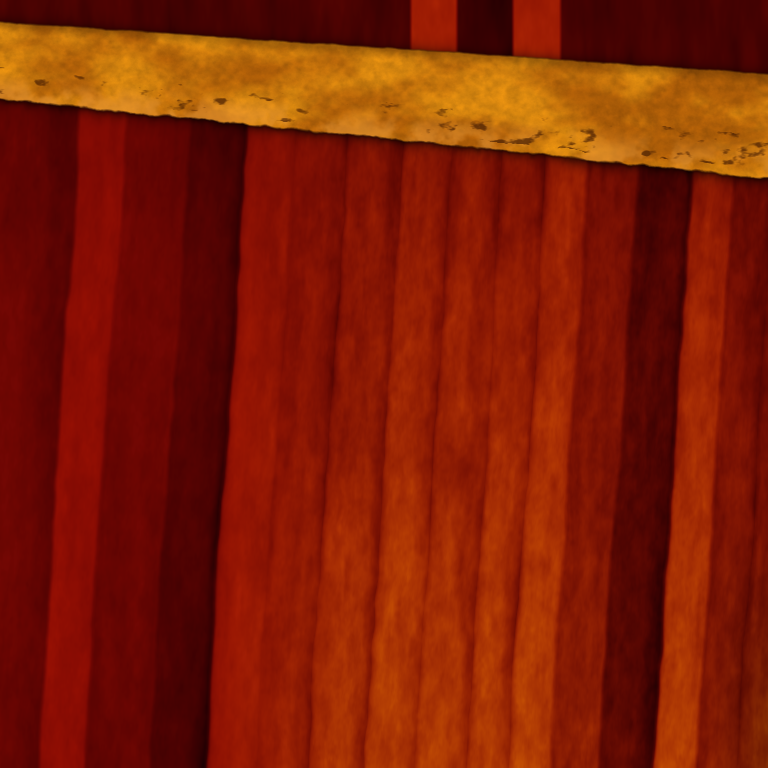
This texture is drawn by a Shadertoy shader. Its source:

```glsl
// Hanging red cloth in slanted folds, crossed near the top by a worn ochre beam.
// Folds are layered from left to right as tone steps with a shadowed crease,
// then stretched value noise adds the weave, grain and chipped paint.

float hash(vec2 p) {
    return fract(sin(dot(p, vec2(127.1, 311.7))) * 43758.5453);
}

float noise(vec2 p) {
    vec2 i = floor(p), f = fract(p);
    f = f * f * (3.0 - 2.0 * f);
    return mix(mix(hash(i), hash(i + vec2(1, 0)), f.x),
               mix(hash(i + vec2(0, 1)), hash(i + vec2(1, 1)), f.x), f.y);
}

float fbm(vec2 p) {
    float sum = 0.0, amp = 0.5;
    for (int i = 0; i < 4; i++) {
        sum += amp * noise(p);
        p = mat2(1.6, 1.2, -1.2, 1.6) * p + 7.3;
        amp *= 0.5;
    }
    return sum / 0.9375;
}

float stripe(float x, float left, float right) {
    return smoothstep(left - 0.003, left + 0.003, x) * (1.0 - smoothstep(right - 0.003, right + 0.003, x));
}

// Each fold: left edge, red tone, depth of the crease at that edge
const vec3 FOLDS[15] = vec3[15](
    vec3(0.102, 0.55, 0.02), vec3(0.162, 0.44, 0.03), vec3(0.245, 0.34, 0.00),
    vec3(0.319, 0.57, 0.20), vec3(0.385, 0.53, 0.05), vec3(0.452, 0.55, 0.13),
    vec3(0.525, 0.60, 0.15), vec3(0.590, 0.57, 0.14), vec3(0.657, 0.58, 0.12),
    vec3(0.712, 0.60, 0.16), vec3(0.767, 0.46, 0.03), vec3(0.832, 0.32, 0.02),
    vec3(0.902, 0.60, 0.13), vec3(0.957, 0.43, 0.05), vec3(1.012, 0.41, 0.08));

// Dark reds stay pure, bright ones lean to orange
vec3 clothColor(float tone, float warmth) {
    tone = clamp(tone, 0.06, 0.85);
    return vec3(tone, 0.55 * warmth * tone * tone * tone, 0.006 + 0.02 * tone * tone);
}

vec3 cloth(vec2 p) {
    float slant = p.x + 0.065 * (0.8 - p.y);
    float u = slant + 0.006 * (noise(vec2(slant * 14.0, p.y * 7.0)) - 0.5)
                    + 0.003 * (noise(vec2(slant * 40.0, p.y * 32.0)) - 0.5);

    float tone = 0.42 - 0.06 * smoothstep(0.04, 0.10, u);
    for (int i = 0; i < 15; i++) {
        vec3 fold = FOLDS[i];
        float d = u - fold.x;
        float worn = 0.55 + 0.7 * noise(vec2(fold.x * 90.0, p.y * 9.0));
        tone = mix(tone, fold.y, smoothstep(-0.004, 0.004, d));
        tone -= fold.z * worn * exp(-abs(d) / (d < 0.0 ? 0.010 : 0.004));
    }

    // Warm light gathers low in the middle and at the right
    float low = 1.0 - smoothstep(0.0, 0.75, p.y);
    float lit = smoothstep(0.30, 0.50, u);
    tone += low * lit * 0.10 * smoothstep(0.25, 0.5, tone);
    tone -= 0.05 * (1.0 - lit) * low * stripe(u, 0.16, 0.32);
    tone -= 0.05 * smoothstep(0.58, 0.82, p.y);

    // Long fibres, crumpled weave and fine grain
    float fibres = fbm(vec2(u * 55.0, p.y * 7.0)) - 0.5;
    float weave = fbm(vec2(u * 95.0, p.y * 38.0)) - 0.5;
    float grain = noise(vec2(u * 240.0, p.y * 150.0)) - 0.5;
    float rough = mix(0.5, 1.0, lit);
    tone += rough * (0.16 * fibres + 0.14 * weave + 0.025 * grain);
    tone -= 0.10 * exp(-dot((p - vec2(0.60, 0.385)) * vec2(35.0, 24.0), (p - vec2(0.60, 0.385)) * vec2(35.0, 24.0)));

    float warmth = mix(0.55, 1.05, smoothstep(0.2, 0.55, u)) + 0.22 * low * lit;
    warmth += 1.4 * smoothstep(0.90, 1.05, p.x) * (1.0 - smoothstep(0.0, 0.35, p.y));
    return clothColor(tone, warmth);
}

// Dark cloth above the beam with two lit strips
vec3 upperCloth(vec2 p) {
    float tone = 0.27 + 0.14 * (fbm(vec2(p.x * 45.0, p.y * 12.0)) - 0.5);
    tone -= 0.07 * stripe(p.x, 0.595, 0.668);
    tone = mix(tone, 0.62 + 0.12 * (fbm(p * vec2(60.0, 25.0)) - 0.5),
               stripe(p.x, 0.535, 0.595) + stripe(p.x, 0.668, 0.730));
    return clothColor(tone, 0.85);
}

// h runs from 0 at the lower edge of the beam to 1 at the upper edge
vec3 beam(vec2 p, float h) {
    float blotch = fbm(p * vec2(12.0, 22.0));
    float pores = fbm(p * vec2(110.0, 130.0));
    vec3 c = mix(vec3(0.67, 0.36, 0.03), vec3(0.85, 0.53, 0.06), smoothstep(0.25, 0.7, blotch));
    c *= 0.86 + 0.28 * pores;

    // Pale crust along the lower edge, with scattered dark chips
    float crust = (1.0 - smoothstep(0.05, 0.38, h)) * smoothstep(0.35, 0.65, fbm(p * 36.0 + 4.0));
    c = mix(c, vec3(0.90, 0.58, 0.20), 0.6 * crust);
    float chips = smoothstep(0.60, 0.74, fbm(p * vec2(38.0, 75.0) + 19.0));
    c = mix(c, vec3(0.30, 0.13, 0.01), 0.75 * chips * stripe(h, 0.08, 0.40));
    return c * mix(0.78, 1.0, 1.0 - smoothstep(0.86, 1.0, h));
}

void mainImage(out vec4 fragColor, in vec2 fragCoord) {
    vec2 p = fragCoord / iResolution.xy;
    float ragged = 0.007 * (fbm(p * 55.0) - 0.5);
    float bottom = 0.872 - 0.104 * p.x + ragged;
    float top = 0.971 - 0.067 * p.x + 0.4 * ragged;

    // Cloth below, in the thin shadow cast by the beam
    vec3 color = cloth(p);
    color *= 1.0 - 0.8 * exp(-max(bottom - p.y, 0.0) / 0.006);

    vec3 above = upperCloth(p) * (1.0 - 0.4 * exp(-max(p.y - top, 0.0) / 0.006));
    color = mix(color, above, smoothstep(top - 0.002, top + 0.002, p.y));

    float onBeam = smoothstep(-0.002, 0.002, p.y - bottom) * smoothstep(-0.002, 0.002, top - p.y);
    color = mix(color, beam(p, (p.y - bottom) / (top - bottom)), onBeam);
    fragColor = vec4(color, 1.0);
}
```
